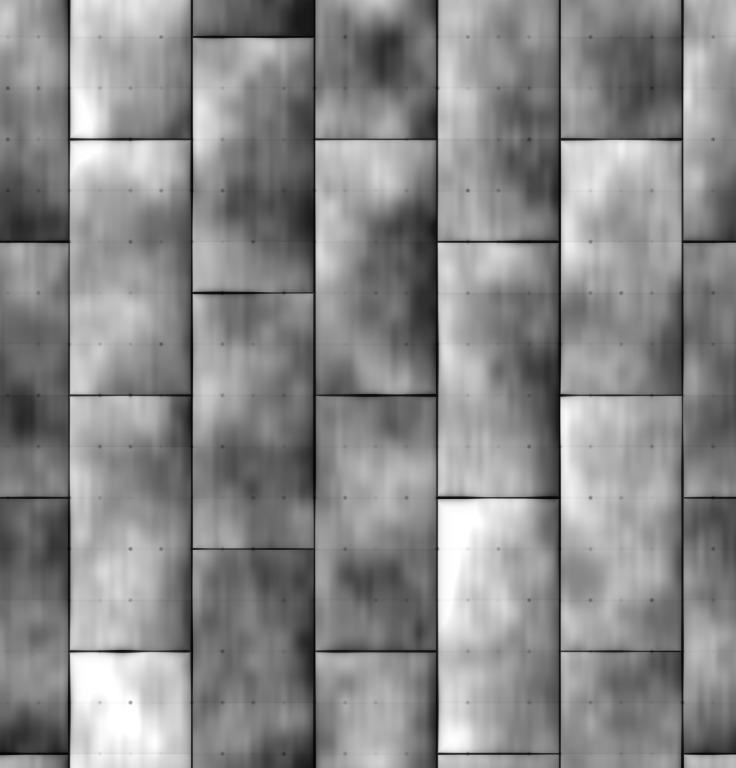
Write a WebGL 1 fragment shader that draws this texture.

```glsl
precision highp float;
uniform vec2 u_resolution;

const vec2 PANELS = vec2(6.0, 3.0);     // panels across and down
const vec2 RIVETS = vec2(4.0, 5.0);     // rivet spacings per panel
const vec2 GRID_SHIFT = vec2(0.436, 0.1445);
const float STAGGER = 0.4;              // step between neighbouring columns
const float SEAM_TONE = 0.02;

float hash(vec2 p) {
  vec3 q = fract(p.xyx * vec3(0.1031, 0.1030, 0.0973));
  q += dot(q, q.yzx + 33.33);
  return fract((q.x + q.y) * q.z);
}

float noise(vec2 p) {
  vec2 i = floor(p);
  vec2 f = fract(p);
  f = f * f * (3.0 - 2.0 * f);
  float low = mix(hash(i), hash(i + vec2(1.0, 0.0)), f.x);
  float high = mix(hash(i + vec2(0.0, 1.0)), hash(i + 1.0), f.x);
  return mix(low, high, f.y);
}

float fbm(vec2 p) {
  float sum = 0.0;
  float weight = 0.61;
  for (int i = 0; i < 3; i++) {
    sum += weight * noise(p);
    p = p * 2.03 + 17.3;
    weight *= 0.45;
  }
  return sum;
}

// Weathered metal: column tone, sideways tilt, stains, streaks and bright edges
float panelTone(vec2 local, vec2 id, float aspect) {
  vec2 seed = id * vec2(37.0, 53.0) + 11.0;
  vec2 q = local * vec2(1.0, aspect);
  float lightColumn = cos(2.0944 * (id.x - 1.0));
  float tone = 0.585 + 0.09 * lightColumn + 0.13 * (hash(seed) - 0.5);
  tone += (0.24 + 0.20 * lightColumn) * (0.5 - local.x);
  tone += 0.10 * (local.y - 0.5);
  tone += 0.76 * (fbm(q * vec2(1.7, 1.5) + seed) - 0.5);
  tone += 0.07 * (noise(q * vec2(20.0, 2.4) + seed) - 0.5);
  tone += 0.08 * (noise(q * vec2(8.0, 6.0) + seed.yx) - 0.5);
  tone += 0.04 * (hash(seed + floor(local.y * RIVETS.y)) - 0.5);
  tone += 0.12 * exp(-local.x * 12.0) + 0.10 * exp((local.y - 1.0) * 20.0);
  tone -= 0.12 * exp((local.x - 1.0) * 8.0);
  return clamp(tone, 0.10, 1.0);
}

float lineMask(float d, float halfWidth, float pixel) {
  return 1.0 - smoothstep(halfWidth - 0.8 * pixel, halfWidth + 1.0 * pixel, d);
}

// Dark groove with a grimy halo, both varying with wear
float seamMask(float d, float wear, float pixel) {
  float core = mix(0.72, 0.98, wear) * lineMask(d, mix(0.0007, 0.0021, wear), pixel);
  float grime = (0.15 + 0.60 * wear * wear) * exp(-d / 0.0042);
  return max(core, grime);
}

float rivetMask(vec2 grid, vec2 spacing, float pixel) {
  vec2 nearest = floor(grid + 0.5);
  float d = length((grid - nearest) * spacing);
  float strength = mix(0.03, 0.42, pow(hash(nearest + 5.0), 2.2));
  return strength * (1.0 - smoothstep(0.0004, 0.0034 + 0.5 * pixel, d));
}

void main() {
  vec2 uv = gl_FragCoord.xy / u_resolution;
  float pixel = 1.0 / u_resolution.y;
  vec2 panelSize = vec2(u_resolution.x * pixel, 1.0) / PANELS;

  // Staggered panel layout
  vec2 grid = uv * PANELS + GRID_SHIFT;
  float column = mod(floor(grid.x), PANELS.x);
  float offset = STAGGER * abs(mod(column, 4.0) - 2.0);
  vec2 cell = vec2(grid.x, grid.y + offset);
  vec2 local = fract(cell);
  vec2 id = vec2(column, mod(floor(cell.y), PANELS.y));

  float tone = panelTone(local, id, panelSize.y / panelSize.x);

  // Faint ribs and rivets
  vec2 spacing = panelSize / RIVETS;
  float ribDistance = abs(fract(cell.y * RIVETS.y + 0.5) - 0.5) * spacing.y;
  tone *= 1.0 - 0.02 * lineMask(ribDistance, 0.0014, pixel);
  tone *= 1.0 - rivetMask(grid * RIVETS, spacing, pixel);

  // Seams
  vec2 edge = min(local, 1.0 - local) * panelSize;
  float wearX = noise(vec2(floor(grid.x + 0.5) * 7.3, uv.y * 13.0));
  float wearY = noise(vec2(uv.x * 24.0, floor(cell.y + 0.5) * 9.1 + 40.0));
  float seam = max(seamMask(edge.x, wearX, pixel), seamMask(edge.y, wearY, pixel));
  tone = mix(tone, SEAM_TONE, seam);

  gl_FragColor = vec4(vec3(tone), 1.0);
}
```
